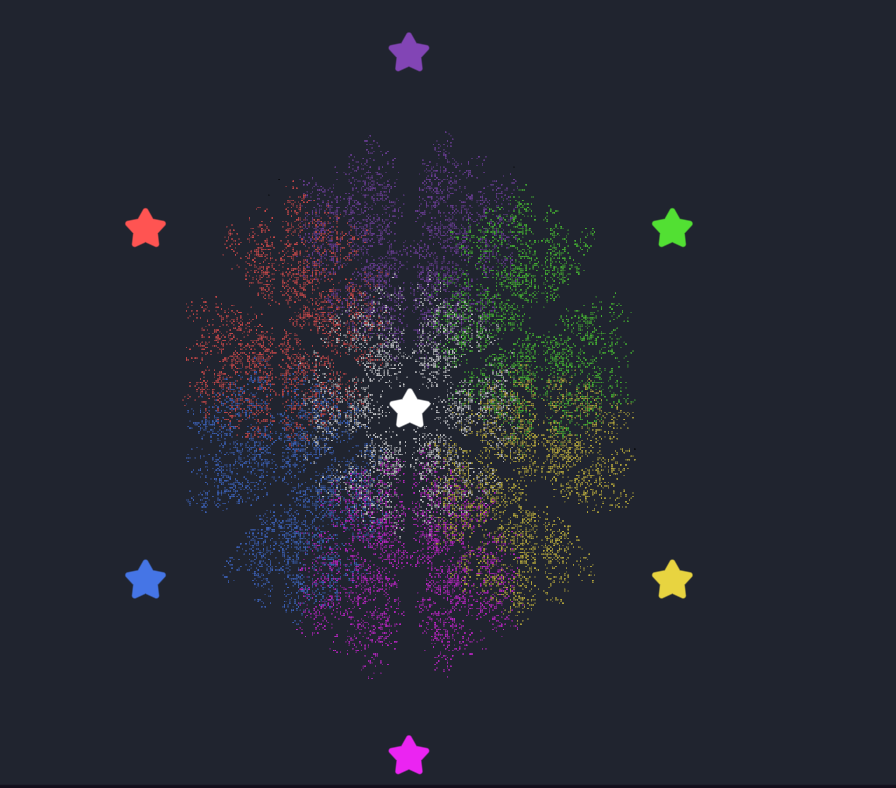
Give the GLSL for this background, as a Shadertoy shader.

```glsl
// Coloured dust of a six-sided chaos-game fractal, ringed by small stars on dark slate.

#define CENTER vec2(0.4564, 0.486)  // fractal centre, share of the canvas
#define SPREAD vec2(0.386, 0.446)   // hexagon radii, in canvas heights
#define GRAIN 450.0                 // dust cells per canvas height
#define DEPTH 6                     // steps traced back per dust cell
#define REACH 0.8                   // radius that encloses the fractal
#define DUST 0.06                   // dust amount per surviving path
#define STAR_RADIUS 0.0232
#define STAR_NOTCH 0.54             // inner radius as a share of the outer
#define STAR_ROUNDING 0.0036

const vec3 SLATE = vec3(0.125, 0.141, 0.184);
const vec3 FLOOR_LINE = vec3(0.075, 0.06, 0.11);

// Six hexagon corners clockwise from the top, then the middle
const vec2 CORNER[7] = vec2[7](
    vec2(0.0, 1.0), vec2(0.866, 0.5), vec2(0.866, -0.5), vec2(0.0, -1.0),
    vec2(-0.866, -0.5), vec2(-0.866, 0.5), vec2(0.003, -0.013));

const vec3 TINT[7] = vec3[7](
    vec3(0.51, 0.27, 0.71), vec3(0.32, 0.88, 0.20), vec3(0.91, 0.83, 0.25),
    vec3(0.92, 0.14, 0.95), vec3(0.27, 0.46, 0.90), vec3(1.00, 0.33, 0.32),
    vec3(1.0));

float hash(vec2 cell, float seed) {
    vec3 q = fract(vec3(cell.xyx + seed * 17.31) * vec3(0.1031, 0.1030, 0.0973));
    q += dot(q, q.yzx + 33.33);
    return fract((q.x + q.y) * q.z);
}

// Counts the half-way jump paths that reach p with a last jump to corner "last".
// A jump may not repeat either of the two corners used before it.
float countPaths(vec2 p, int last) {
    vec2 at[DEPTH];
    int pick[DEPTH];
    at[0] = 2.0 * p - CORNER[last];
    if (length(at[0]) > REACH) return 0.0;
    pick[0] = last;
    pick[1] = -1;
    int level = 1;
    float paths = 0.0;

    // Depth-first walk over the inverse jumps
    for (int i = 0; i < 4000 && level > 0; i++) {
        int c = ++pick[level];
        if (c > 6) { level--; continue; }
        if (c == pick[level - 1]) continue;
        if (level > 1 && c == pick[level - 2]) continue;
        vec2 q = 2.0 * at[level - 1] - CORNER[c];
        if (dot(q, q) > REACH * REACH) continue;
        if (level == DEPTH - 1) {
            paths += 1.0;
        } else {
            at[level++] = q;
            pick[level] = -1;
        }
    }
    return paths;
}

// Signed distance to a rounded five-pointed star
float starDistance(vec2 p) {
    float sector = 6.28319 / 5.0;
    float a = abs(mod(atan(p.x, p.y) + 0.5 * sector, sector) - 0.5 * sector);
    vec2 q = length(p) * vec2(sin(a), cos(a));
    vec2 tip = vec2(0.0, STAR_RADIUS);
    vec2 notch = STAR_RADIUS * STAR_NOTCH * vec2(sin(0.5 * sector), cos(0.5 * sector));
    vec2 edge = notch - tip, w = q - tip;
    float d = length(w - edge * clamp(dot(w, edge) / dot(edge, edge), 0.0, 1.0));
    return d * sign(edge.x * w.y - edge.y * w.x) - STAR_ROUNDING;
}

void mainImage(out vec4 fragColor, in vec2 fragCoord) {
    float pixel = 1.0 / iResolution.y;
    vec2 pos = fragCoord * pixel;
    vec2 middle = CENTER * iResolution.xy * pixel;
    vec3 color = SLATE;

    // Dust: one random grain per cell, tinted by its last corner
    vec2 cell = floor(pos * GRAIN);
    vec2 p = ((cell + 0.5) / GRAIN - middle) / SPREAD;
    if (length(p) < REACH) {
        float total = 0.0;
        vec3 tint = vec3(0.0);
        for (int i = 0; i < 7; i++) {
            float paths = countPaths(p, i);
            total += paths;
            if (hash(cell, float(i) + 3.0) * total < paths) tint = TINT[i];
        }
        float soft = pixel * GRAIN;
        float grain = 1.0 - smoothstep(0.55 - 0.5 * soft, 0.55 + 0.5 * soft,
                                       length(fract(pos * GRAIN) - 0.5));
        float present = step(hash(cell, 1.0), 1.0 - exp(-DUST * total));
        color = mix(color, tint, present * grain * mix(0.25, 0.75, hash(cell, 2.0)));
    }

    // Stars on the corners and in the middle
    for (int i = 0; i < 7; i++) {
        float d = starDistance(pos - middle - CORNER[i] * SPREAD);
        color = mix(color, TINT[i], 1.0 - smoothstep(-pixel, pixel, d));
    }

    // Thin dark line along the bottom
    color = mix(FLOOR_LINE, color, smoothstep(0.004 - pixel, 0.004 + pixel, pos.y));
    fragColor = vec4(color, 1.0);
}
```
